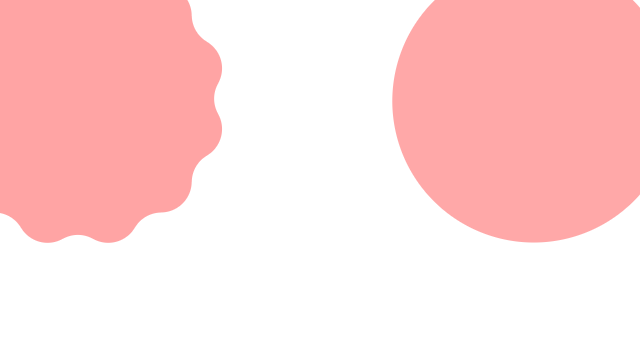
Write a Shadertoy shader that draws this background.

```glsl
// Draws a pink scalloped badge and a pink disc cropped by the top of a white canvas.

const float PI = 3.14159265;

// Signed distance to a twelve-lobed badge made of tangent convex and concave arcs.
float scallopDistance(vec2 p) {
    float sector = PI / 6.0;
    float radius = length(p);

    // Fold into half a sector: notch at angle 0, lobe at its far end.
    float angle = abs(mod(atan(p.y, p.x) + 0.5 * sector, sector) - 0.5 * sector);
    vec2 q = radius * vec2(cos(angle), sin(angle));

    float arcRadius = 0.0857;
    vec2 lobe = 0.3257 * vec2(cos(0.5 * sector), sin(0.5 * sector));
    vec2 notch = vec2(0.4641, 0.0);
    vec2 joint = 0.5 * (lobe + notch);

    float lobeDistance = min(length(q - lobe) - arcRadius, radius - 0.37);
    float notchDistance = max(arcRadius - length(q - notch), radius - 0.405);
    bool onLobe = joint.x * q.y > joint.y * q.x;
    return onLobe ? lobeDistance : notchDistance;
}

// Antialiased coverage over one pixel.
float coverage(float distanceToEdge) {
    return clamp(0.5 - distanceToEdge * iResolution.y, 0.0, 1.0);
}

void mainImage(out vec4 fragColor, in vec2 fragCoord) {
    vec2 p = fragCoord / iResolution.y;
    vec3 color = vec3(1.0);

    // Scalloped badge at the upper left
    float badge = scallopDistance(p - vec2(0.2164, 0.7259));
    color = mix(color, vec3(1.0, 0.643, 0.643), coverage(badge));

    // Plain disc at the upper right
    float disc = length(p - vec2(1.4826, 0.7192)) - 0.3929;
    color = mix(color, vec3(1.0, 0.659, 0.659), coverage(disc));

    fragColor = vec4(color, 1.0);
}
```
